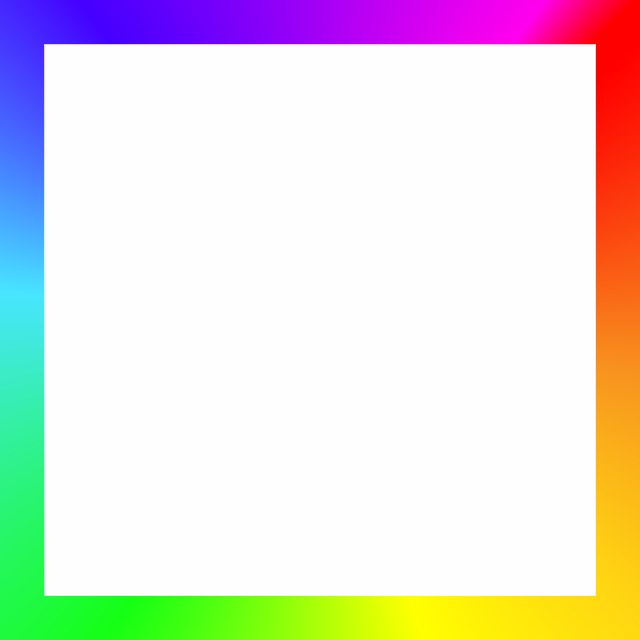
This background is drawn by a WebGL 1 fragment shader. Its source:

```glsl
precision highp float;
// A white square panel framed by a conic rainbow gradient.

uniform vec2 u_resolution;

#define PANEL_HALF 0.4308
#define START_ANGLE 45.0
#define RED vec3(1.0, 0.0, 0.0)
#define ORANGE vec3(0.97, 0.57, 0.12)
#define GOLD vec3(1.0, 0.84, 0.07)
#define YELLOW vec3(1.0, 1.0, 0.0)
#define GREEN vec3(0.08, 1.0, 0.08)
#define CYAN vec3(0.28, 0.90, 1.0)
#define BLUE vec3(0.27, 0.0, 1.0)
#define MAGENTA vec3(1.0, 0.0, 0.93)
#define PANEL_COLOR vec3(0.997)

// Blends towards the next colour stop between two angles.
vec3 blendStop(vec3 color, vec3 next, float angle, float from, float to) {
  return mix(color, next, clamp((angle - from) / (to - from), 0.0, 1.0));
}

// Colour wheel, with the angle in degrees clockwise from the red seam.
vec3 conicRainbow(float angle) {
  vec3 color = blendStop(RED, ORANGE, angle, 4.0, 54.0);
  color = blendStop(color, GOLD, angle, 54.0, 88.0);
  color = blendStop(color, YELLOW, angle, 88.0, 117.0);
  color = blendStop(color, GREEN, angle, 117.0, 169.0);
  color = blendStop(color, CYAN, angle, 169.0, 230.0);
  color = blendStop(color, BLUE, angle, 230.0, 278.0);
  color = blendStop(color, MAGENTA, angle, 278.0, 350.0);
  return blendStop(color, RED, angle, 350.0, 359.5);
}

void main() {
  float side = min(u_resolution.x, u_resolution.y);
  vec2 p = (gl_FragCoord.xy - 0.5 * u_resolution) / side;
  float pixel = 1.0 / side;

  // Rainbow frame; the tiny offset keeps atan defined at the centre.
  float angle = mod(START_ANGLE - degrees(atan(p.y, p.x + 1e-6)), 360.0);
  vec3 color = conicRainbow(angle);

  // Central panel with a smooth edge.
  float edge = max(abs(p.x), abs(p.y)) - PANEL_HALF;
  float panel = 1.0 - smoothstep(-0.5 * pixel, 0.5 * pixel, edge);
  gl_FragColor = vec4(mix(color, PANEL_COLOR, panel), 1.0);
}
```
